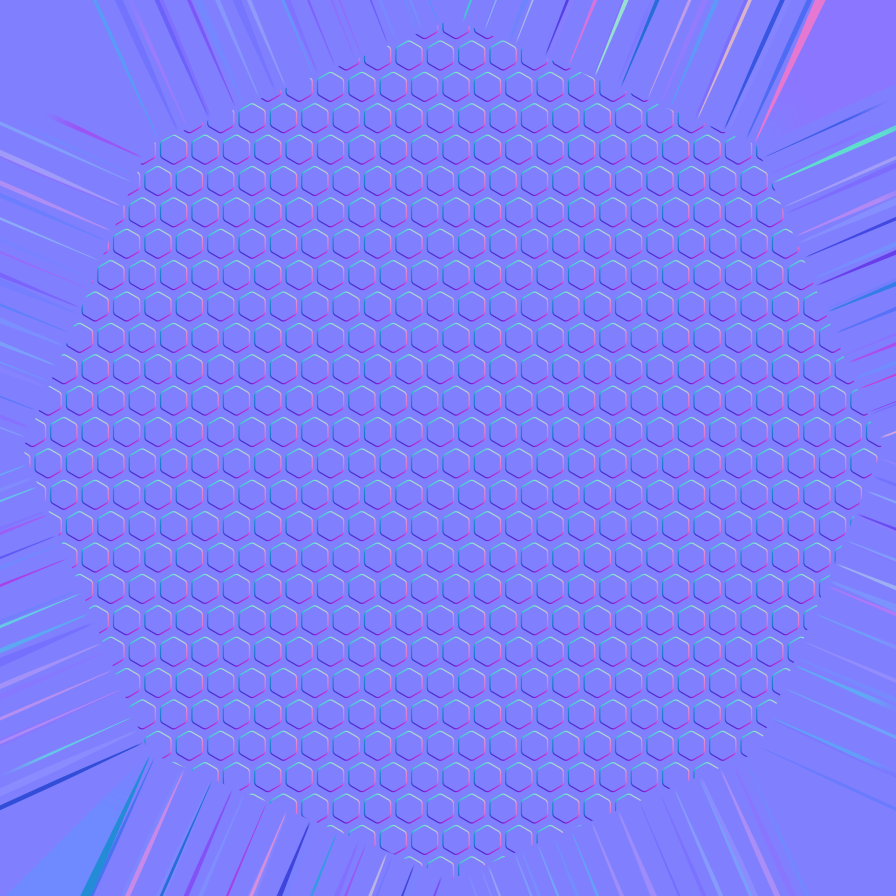
Write a Shadertoy shader that draws this texture map.

```glsl
// Normal map of an octagonal field of bevelled hexagons with streaks fanning out from its sides.

const float PI = 3.14159265;
const vec2 FIELD_CENTER = vec2(0.505, 0.499);
const float FIELD_APOTHEM = 0.443;
const float HALF_SIDE = 0.181;
const vec2 HEX_ORIGIN = vec2(0.3689, 0.4828);
const float HEX_PITCH = 0.03502;
const float HEX_APOTHEM = 0.0146;
const float HEX_ROUNDING = 0.005;
const float BEVEL_WIDTH = 0.0007;
const vec3 FLAT = vec3(0.5, 0.5, 1.0);
const vec3 VIOLET_TINT = vec3(0.55, 0.46, 1.0);
const vec3 BLUE_TINT = vec3(0.43, 0.54, 1.0);
const vec3 PINK = vec3(0.9, 0.47, 0.82);
const vec3 TEAL = vec3(0.14, 0.55, 0.84);

// Streak strength for each side, counterclockwise from the right
const float SIDE_TILT[8] = float[8](0.8, 0.85, 0.4, 0.4, 0.75, 0.8, 0.4, 0.45);

float hash(vec2 p) {
    return fract(sin(dot(p, vec2(127.1, 311.7))) * 4375.85);
}

vec2 polar(float angle) {
    return vec2(cos(angle), sin(angle));
}

// Encodes a surface tilt as a normal-map colour
vec3 normalColor(vec2 tilt) {
    return 0.5 + 0.5 * vec3(tilt, sqrt(max(0.0, 1.0 - dot(tilt, tilt))));
}

float band(float dist, float halfWidth, float aa) {
    return 1.0 - smoothstep(halfWidth - aa, halfWidth + aa, abs(dist));
}

// Offset from the nearest point of an upright hexagon to a point outside it
vec2 hexOffset(vec2 q, float apothem) {
    vec2 a = abs(q);
    vec2 slant = vec2(0.5, 0.8660254);
    vec2 face = a.y > a.x * 0.57735 ? slant : vec2(1.0, 0.0);
    vec2 along = vec2(-face.y, face.x);
    float reach = apothem * 0.57735;
    vec2 nearest = face * apothem + along * clamp(dot(a, along), -reach, reach);
    return (a - nearest) * sign(q);
}

// Staggered rows of rounded hexagon outlines
vec3 hexField(vec2 uv, float aa) {
    vec2 g = (uv - HEX_ORIGIN) / HEX_PITCH;
    float row = floor(g.y + 0.5);
    g.x -= 0.5 * mod(row, 2.0);
    vec2 q = (fract(g + 0.5) - 0.5) * HEX_PITCH;
    vec2 a = abs(q);
    float inner = HEX_APOTHEM - HEX_ROUNDING;
    float core = max(a.x, 0.5 * a.x + 0.866 * a.y) - inner;
    vec2 offset = hexOffset(q, inner);
    float dist = (core > 0.0 ? length(offset) : core) - HEX_ROUNDING;
    vec2 facing = offset / max(length(offset), 0.0001);
    vec2 tilt = 0.8 * normalize(facing + 0.6 * q / HEX_APOTHEM + 0.0001);
    return mix(FLAT, normalColor(tilt), 0.95 * band(dist, BEVEL_WIDTH, aa));
}

// Streak that widens away from the side it starts on
float streak(float across, float along, float width, float aa) {
    float w = width * (0.3 + 0.7 * smoothstep(0.0, 0.12, along));
    return band(across, w, aa) * smoothstep(0.0, 0.012, along);
}

// One row of randomly placed and tilted streaks along a side
vec3 streakLayer(vec3 base, float s, float d, float side, float pitch,
                 float width, float tilt, float seed, float aa) {
    float id = floor(s / pitch);
    vec2 key = vec2(id + seed, side * 7.0 + seed);
    float center = (id + mix(0.3, 0.7, hash(key))) * pitch;
    float w = width * mix(0.4, 1.0, hash(key + 3.1));
    float reach = mix(0.1, 0.7, hash(key + 5.7));
    float amount = streak(s - center, d, w, aa);
    amount *= 1.0 - smoothstep(reach * 0.6, reach, d);
    amount *= step(abs(center), HALF_SIDE);
    vec2 slope = polar(2.0 * PI * hash(key + 9.3));
    slope *= tilt * mix(0.35, 1.0, hash(key + 12.9));
    return mix(base, normalColor(slope), amount);
}

// Tinted corner with a coloured spoke along its edge
vec3 cornerSpoke(vec3 base, float s, float d, vec3 tint, vec3 spoke, float aa) {
    float edge = s + HALF_SIDE;
    float inside = 1.0 - smoothstep(-aa, aa, edge);
    vec3 col = mix(base, tint, 0.9 * inside * smoothstep(0.0, 0.08, d));
    float w = 0.0005 + 0.027 * d;
    return mix(col, spoke, band(edge, w, aa) * smoothstep(0.0, 0.01, d));
}

void mainImage(out vec4 fragColor, in vec2 fragCoord) {
    vec2 uv = fragCoord / iResolution.xy;
    float aa = 0.65 / min(iResolution.x, iResolution.y);

    // Side of the octagon, with distances out from it and along it
    vec2 p = uv - FIELD_CENTER;
    float side = mod(floor(atan(p.y, p.x) / (PI / 4.0)), 8.0);
    vec2 n = polar((side + 0.5) * PI / 4.0);
    float d = dot(p, n) - FIELD_APOTHEM;
    float s = dot(p, vec2(-n.y, n.x)) / (1.0 + 0.2 * max(d, 0.0));
    float tilt = SIDE_TILT[int(side)];

    // Faint broad streaks below sharp narrow ones
    vec3 outer = streakLayer(FLAT, s, d, side, 0.043, 0.005, 0.16, 21.0, aa);
    outer = streakLayer(outer, s, d, side, 0.031, 0.0031, tilt, 4.0, aa);
    if (side == 1.0) outer = cornerSpoke(outer, s, d, VIOLET_TINT, PINK, aa);
    if (side == 0.0) {
        float corner = smoothstep(-aa, aa, s - HALF_SIDE) * smoothstep(0.0, 0.08, d);
        outer = mix(outer, VIOLET_TINT, 0.9 * corner);
    }
    if (side == 5.0) outer = cornerSpoke(outer, s, d, BLUE_TINT, TEAL, aa);

    vec3 col = mix(hexField(uv, aa), outer, smoothstep(-aa, aa, d));
    fragColor = vec4(col, 1.0);
}
```
